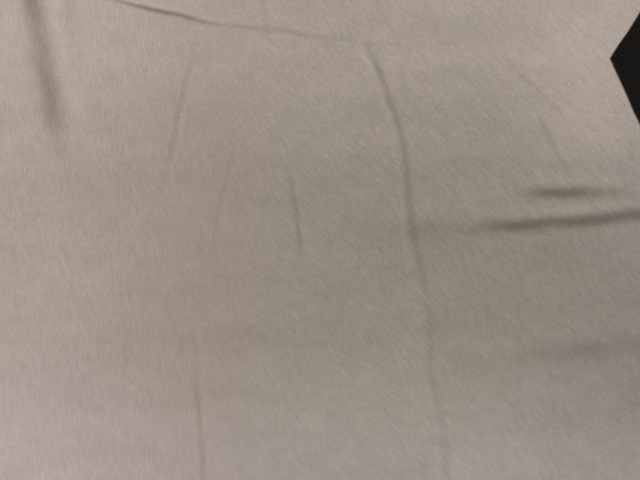
Reproduce this texture procedurally as a Shadertoy shader.

```glsl
const vec3 CLOTH = vec3(0.606, 0.562, 0.515);
const vec3 PINK_TINT = vec3(0.010, -0.002, 0.010);
const vec3 BACKDROP = vec3(0.098, 0.088, 0.085);

float hash(vec2 p) {
    vec3 q = fract(vec3(p.xyx) * 0.1031);
    q += dot(q, q.yzx + 33.33);
    return fract((q.x + q.y) * q.z);
}

float noise(vec2 p) {
    vec2 cell = floor(p), f = fract(p);
    f = f * f * (3.0 - 2.0 * f);
    return mix(mix(hash(cell), hash(cell + vec2(1, 0)), f.x),
               mix(hash(cell + vec2(0, 1)), hash(cell + vec2(1, 1)), f.x), f.y);
}

float fbm(vec2 p) {
    float sum = 0.0, weight = 0.5;
    for (int i = 0; i < 4; i++) {
        sum += weight * (noise(p) - 0.5);
        p = mat2(1.6, 1.2, -1.2, 1.6) * p + 7.3;
        weight *= 0.5;
    }
    return sum;
}

// Soft oval glow, negative amounts give shade
float glow(vec2 p, vec2 center, vec2 size) {
    vec2 d = (p - center) / size;
    return exp(-dot(d, d));
}

// Short fibres along the given angle, with sparse bright hairs
float fibres(vec2 p, float angle, vec2 density) {
    vec2 along = vec2(cos(angle), sin(angle));
    vec2 q = vec2(dot(p, along), dot(p, vec2(-along.y, along.x)));
    q.y += 0.010 * noise(q * 28.0);
    float fine = noise(q * density) + 0.7 * noise(q * density * 1.6 + 31.0) - 0.85;
    float hairs = smoothstep(0.82, 1.0, noise(q * density * vec2(0.7, 1.2) + 77.0));
    return fine + 0.9 * hairs;
}

// Tapered fold whose depth varies along its length
float crease(vec2 p, vec2 a, vec2 b, float width) {
    vec2 axis = b - a;
    float len = length(axis);
    vec2 dir = axis / len;
    float t = dot(p - a, dir) / len;
    float d = dot(p - a, vec2(-dir.y, dir.x)) / width;
    float taper = smoothstep(-0.15, 0.35, t) * smoothstep(1.15, 0.65, t);
    taper *= 0.6 + 0.8 * noise(p * 16.0 + a * 50.0);
    return taper * (exp(-d * d) - 0.18 * exp(-(d - 2.0) * (d - 2.0)));
}

// Long seam: its path bends with height and fades downward
float seam(vec2 p) {
    float top = max(p.y - 0.60, 0.0);
    float path = 0.934 - 0.132 * p.y - 0.42 * top * top
               - 0.012 * smoothstep(0.80, 0.95, p.y) + 0.003 * sin(p.y * 19.0);
    float d = (p.x - path) / 0.0085;
    float strength = mix(0.42, 0.95, smoothstep(0.40, 0.65, p.y));
    strength *= 0.75 + 0.5 * noise(vec2(p.y * 14.0, 3.0));
    return strength * smoothstep(0.94, 0.86, p.y)
         * (exp(-d * d) - 0.2 * exp(-(d + 2.0) * (d + 2.0)));
}

float lighting(vec2 p) {
    float light = 0.058 * smoothstep(0.50, 0.0, p.x);
    light += 0.046 * smoothstep(0.60, 1.0, p.y);
    light += 0.030 * smoothstep(0.35, 0.0, p.y);
    light += 0.050 * glow(p, vec2(1.24, 0.82), vec2(0.13, 0.20));
    light -= 0.042 * glow(p, vec2(0.95, 0.44), vec2(0.48, 0.30));
    light -= 0.050 * glow(p, vec2(1.36, 0.22), vec2(0.22, 0.28));
    return light;
}

float folds(vec2 p) {
    vec2 w = p + 0.020 * vec2(fbm(p * 10.0), fbm(p * 10.0 + 19.0));
    float shade = 0.062 * seam(w);
    // Thin upright wrinkles
    shade += 0.036 * crease(w, vec2(0.410, 0.93), vec2(0.342, 0.62), 0.006);
    shade += 0.034 * crease(w, vec2(0.595, 0.67), vec2(0.632, 0.44), 0.006);
    shade += 0.034 * crease(w, vec2(0.408, 0.28), vec2(0.430, -0.12), 0.006);
    shade += 0.038 * crease(w, vec2(1.110, 0.78), vec2(1.190, 0.63), 0.006);
    shade += 0.024 * crease(w, vec2(1.040, 0.90), vec2(1.170, 0.76), 0.007);
    shade += 0.022 * crease(w, vec2(0.545, 1.05), vec2(0.562, 0.89), 0.005);
    shade += 0.020 * crease(w, vec2(0.495, 0.72), vec2(0.435, 0.46), 0.006);
    // Slanted wrinkle across the top
    shade += 0.120 * crease(w, vec2(0.180, 1.017), vec2(0.460, 0.948), 0.005);
    shade += 0.034 * crease(w, vec2(0.380, 0.962), vec2(0.820, 0.905), 0.006);
    // Broad soft folds at both sides
    shade += 0.125 * crease(w, vec2(0.040, 1.12), vec2(0.130, 0.68), 0.024);
    shade += 0.045 * crease(w, vec2(0.130, 1.08), vec2(0.160, 0.82), 0.018);
    shade += 0.105 * crease(w, vec2(1.080, 0.603), vec2(1.310, 0.600), 0.012);
    shade += 0.125 * crease(w, vec2(0.980, 0.520), vec2(1.520, 0.570), 0.013);
    shade += 0.028 * crease(w, vec2(0.800, 0.512), vec2(1.200, 0.535), 0.022);
    shade += 0.042 * crease(w, vec2(1.050, 0.250), vec2(1.500, 0.305), 0.020);
    return shade;
}

void mainImage(out vec4 fragColor, in vec2 fragCoord) {
    vec2 p = fragCoord / iResolution.y;
    p.x += 0.5 * (4.0 / 3.0 - iResolution.x / iResolution.y);

    // Nap turns from upright at the left to slanted at the right
    float upright = fibres(p, -1.42, vec2(68.0, 240.0));
    float slanted = fibres(p, -0.88, vec2(66.0, 220.0));
    float nap = mix(upright, slanted, smoothstep(0.25, 0.65, p.x));
    float mottling = fbm(p * vec2(6.0, 17.0)) + 0.7 * fbm(p * vec2(26.0, 38.0) + 5.0);
    float grain = noise(p * 330.0) - 0.5;

    float tone = lighting(p) - folds(p) + 0.026 * nap + 0.036 * mottling;
    tone += mix(0.014, 0.030, smoothstep(0.2, 0.9, p.y)) * grain - 0.005;
    vec3 color = CLOTH + tone * vec3(1.0, 0.98, 0.97);
    color += PINK_TINT * smoothstep(0.65, 0.0, p.x);
    color += vec3(0.0, 0.002, 0.014) * smoothstep(0.40, 0.0, p.y);
    color.b += 0.010 * smoothstep(0.85, 1.30, p.x);

    // Dark wedge beyond the cloth corner
    float rise = p.y - 0.878;
    float edge = 1.270 + max(rise * 0.65, -rise * 0.45) + 0.003 * fbm(p * 30.0);
    float wedge = smoothstep(-0.003, 0.005, p.x - edge);
    fragColor = vec4(mix(color, BACKDROP + 0.02 * grain, wedge), 1.0);
}
```
